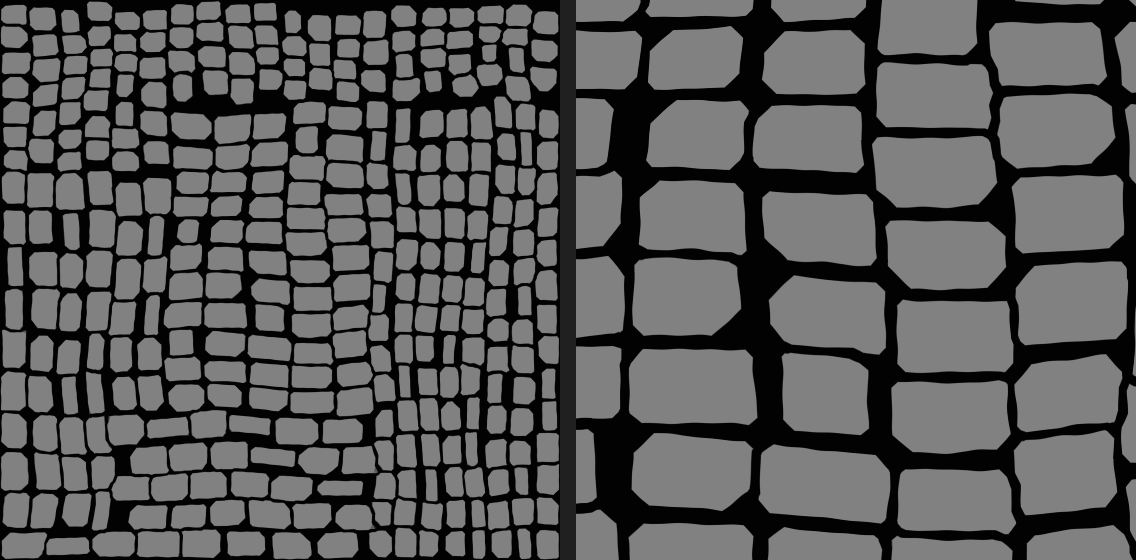
Left: the whole. Right: its middle third, enlarged.
Write a Shadertoy shader that draws this texture.

```glsl
// Grey cobblestones with chipped corners on black, packed in staggered stacks:
// small ones on top, wide ones in the middle and below, tall ones at the sides.
// Each stone is a chamfered box; crowded neighbours are cut along their bisector.
#define STONE_GREY 0.505
#define JOINT_BLACK 0.008
#define JOINT_WIDTH 0.0055
#define JITTER 0.007
#define TILT 0.10
#define BEND 0.022
#define ROUGHNESS 0.0016
#define NARROW_SHARE 0.13
#define ROW_HEIGHT 0.052
#define TOP_COLUMN 0.05

float hash(vec2 p) {
    vec3 q = fract(p.xyx * vec3(0.1031, 0.1030, 0.0973));
    q += dot(q, q.yzx + 33.33);
    return fract((q.x + q.y) * q.z);
}

float slopeAt(vec2 cell, vec2 offset) {
    float angle = 6.2832 * hash(cell + 51.0);
    return dot(vec2(cos(angle), sin(angle)), offset);
}

float gradientNoise(vec2 p) {
    vec2 i = floor(p), f = fract(p);
    vec2 u = f * f * f * (f * (f * 6.0 - 15.0) + 10.0);
    vec2 e = vec2(1, 0);
    return mix(mix(slopeAt(i, f), slopeAt(i + e, f - e), u.x),
               mix(slopeAt(i + e.yx, f - e.yx), slopeAt(i + 1.0, f - 1.0), u.x), u.y);
}

// Box distance with a different chamfer on each corner
float chippedBox(vec2 p, vec2 halfSize, vec2 id) {
    vec2 a = abs(p) - halfSize;
    float corner = step(0.0, p.x) + 2.0 * step(0.0, p.y);
    float chip = hash(id + 7.3 * corner + 3.0);
    float cut = min(halfSize.x, halfSize.y) * mix(0.18, 0.75, chip * chip);
    return max(max(a.x, a.y), (a.x + a.y + cut) * 0.7071);
}

// Adds the stones of one stack, running along y from lo to hi;
// nearest holds the smallest and second smallest distance
void addStack(vec2 p, float left, float width, float lo, float hi,
              float pitch, float seed, inout vec2 nearest) {
    float count = round((hi - lo) / pitch);
    pitch = (hi - lo) / count;
    float here = floor((p.y - lo) / pitch);
    for (float j = -1.0; j <= 1.0; j++) {
        float k = here + j;
        if (k < 0.0 || k >= count) continue;
        vec2 id = vec2(seed, k);
        vec2 shift = vec2(hash(id + 11.0), hash(id + 23.0)) - 0.5;
        vec2 center = vec2(left + 0.5 * width, lo + (k + 0.5) * pitch) + JITTER * shift;
        vec2 size = vec2(width, pitch)
                  * mix(vec2(0.90), vec2(1.07), vec2(hash(id + 31.0), hash(id + 47.0)));
        if (hash(id + 61.0) < NARROW_SHARE) size *= vec2(0.68, 1.12);
        float turn = TILT * (hash(id + 71.0) - 0.5);
        vec2 q = p - center;
        q += turn * vec2(-q.y, q.x);
        float d = chippedBox(q, 0.5 * (size - JOINT_WIDTH), id);
        nearest = d < nearest.x ? vec2(d, nearest.x) : vec2(nearest.x, min(nearest.y, d));
    }
}

// Side columns are slim, the middle ones wide
float columnEdge(float c) {
    return 0.05 * c + 0.022 * clamp(c - 6.0, 0.0, 5.0) - 0.0075 * max(c - 11.0, 0.0);
}

float columnAt(float x) {
    return floor(x < 0.3 ? x / 0.05 : x < 0.66 ? 6.0 + (x - 0.3) / 0.072
                                               : 11.0 + (x - 0.66) / 0.0425);
}

// Height where the small top stones begin
float topZone(float x) {
    return x < 0.3 ? 0.69 : 0.815;
}

void mainImage(out vec4 fragColor, in vec2 fragCoord) {
    vec2 uv = fragCoord / iResolution.xy;
    vec2 toEdge = min(uv, 1.0 - uv);
    float border = min(toEdge.x, toEdge.y);
    vec2 bend = vec2(gradientNoise(uv * 4.0), gradientNoise(uv * 4.0 + 17.0));
    vec2 p = uv + BEND * bend * min(1.0, border * 10.0);
    vec2 nearest = vec2(1.0);

    for (float j = -1.0; j <= 1.0; j++) {
        // Small stones on top
        float c = floor(p.x / TOP_COLUMN) + j;
        float left = c * TOP_COLUMN;
        float stagger = 0.018 * mod(c, 2.0);
        if (c >= 0.0 && left < 0.99)
            addStack(p, left, TOP_COLUMN, topZone(left + 0.02) + stagger,
                     1.0 - 0.022 * hash(vec2(c, 5.0)), 0.044, c + 100.0, nearest);

        // Columns of tall and wide stones
        c = columnAt(p.x) + j;
        left = columnEdge(c);
        float width = columnEdge(c + 1.0) - left;
        float lo = c < 4.0 ? ROW_HEIGHT : c < 11.0 ? 5.0 * ROW_HEIGHT : 0.0;
        float hi = topZone(left + 0.02) + 0.03 * (hash(vec2(c, 9.0)) - 0.5);
        float pitch = c < 6.0 ? 0.069 : c < 11.0 ? 0.048 : 0.056;
        if (c >= 0.0 && c < 19.0)
            addStack(p, left, width, lo, hi, pitch, c + 200.0, nearest);

        // Staggered rows at the bottom
        float r = floor(p.y / ROW_HEIGHT) + j;
        stagger = 0.036 * (mod(r, 2.0) - 0.5);
        if (r >= 0.0 && r < 5.0)
            addStack(p.yx, r * ROW_HEIGHT, ROW_HEIGHT, r < 0.5 ? 0.0 : 0.2 + stagger,
                     0.66 + stagger, 0.077, r + 300.0, nearest);
    }

    // Joints between stones, canvas rim and rough outlines
    float d = max(nearest.x, 0.5 * (JOINT_WIDTH - nearest.y + nearest.x));
    d = max(d, 0.002 - border) + ROUGHNESS * gradientNoise(uv * 55.0);
    float soft = 0.7 / iResolution.y;
    float stone = 1.0 - smoothstep(-soft, soft, d);
    fragColor = vec4(vec3(mix(JOINT_BLACK, STONE_GREY, stone)), 1.0);
}
```
